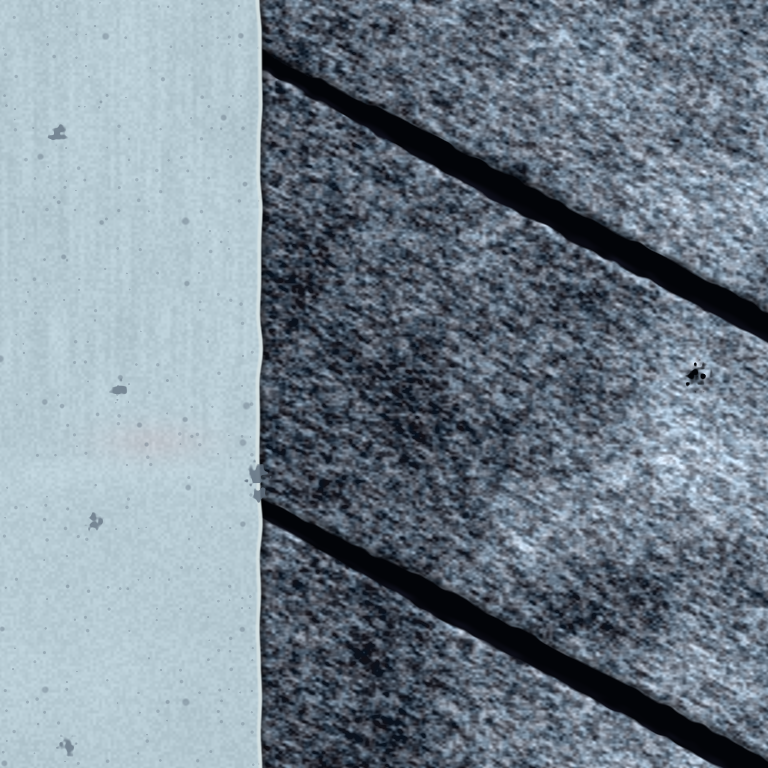
Reproduce this texture procedurally as a three.js fragment shader.

```glsl
// Pale plaster wall strip beside weathered dark boards split by slanted grooves.
varying vec2 vUv;

const vec3 WALL = vec3(0.715, 0.795, 0.830);
const vec3 WALL_EDGE = vec3(0.86, 0.90, 0.90);
const vec3 PIT = vec3(0.38, 0.44, 0.50);
const vec3 STONE_DARK = vec3(0.045, 0.065, 0.105);
const vec3 STONE_LIGHT = vec3(0.71, 0.78, 0.85);
const vec3 GROOVE = vec3(0.008, 0.014, 0.030);
const vec3 GROOVE_FLOOR = vec3(0.055, 0.060, 0.110);
const float EDGE_X = 0.340;
const float GROOVE_Y = 0.3385;
const float GROOVE_GAP = 0.5835;
const float SLOPE = 0.529;
const float GRAIN = 1.15;
const float SOFT = 0.0016;

float hash(vec2 p) {
  vec3 q = fract(p.xyx * vec3(0.1031, 0.1030, 0.0973));
  q += dot(q, q.yzx + 33.33);
  return fract((q.x + q.y) * q.z);
}

float noise(vec2 p) {
  vec2 i = floor(p), f = fract(p);
  f = f * f * (3.0 - 2.0 * f);
  return mix(mix(hash(i), hash(i + vec2(1, 0)), f.x),
             mix(hash(i + vec2(0, 1)), hash(i + vec2(1, 1)), f.x), f.y);
}

float fbm(vec2 p) {
  float sum = 0.0, amp = 0.5;
  for (int i = 0; i < 4; i++) {
    sum += amp * noise(p);
    p = mat2(1.6, 1.2, -1.2, 1.6) * p + 17.3;
    amp *= 0.5;
  }
  return sum / 0.9375;
}

// Soft elliptical spot, 1 at its centre
float blob(vec2 p, vec2 centre, vec2 radius) {
  vec2 q = (p - centre) / radius;
  return exp(-dot(q, q));
}

// Small ragged mark
float mark(vec2 p, vec2 centre, float radius) {
  float r = length(p - centre) + (noise(p * 190.0) - 0.5) * radius * 1.4;
  return 1.0 - smoothstep(radius * 0.5, radius, r);
}

// Tiny pits scattered on a jittered grid
float specks(vec2 p, float cells, float density) {
  vec2 id = floor(p * cells);
  vec2 jitter = 0.25 + 0.5 * vec2(hash(id + 3.1), hash(id + 47.7));
  float radius = 0.10 + 0.15 * hash(id + 81.0);
  float shape = 1.0 - smoothstep(radius * 0.4, radius, length(fract(p * cells) - jitter));
  return shape * step(1.0 - density, hash(id + 11.0));
}

vec3 wallColor(vec2 p) {
  float tone = (fbm(p * 7.0) - 0.5) * 0.05 + (noise(p * 260.0) - 0.5) * 0.065;
  tone += (noise(p * vec2(150.0, 9.0)) - 0.5) * 0.045 * smoothstep(0.25, 0.6, p.y);
  tone += 0.022 * blob(p, vec2(0.12, 0.385), vec2(0.3, 0.018));
  vec3 col = WALL + tone;
  col += vec3(0.03, -0.02, -0.025) * blob(p, vec2(0.20, 0.425), vec2(0.07, 0.025));
  float pits = 0.45 * specks(p, 75.0, 0.16) + 0.55 * specks(p + 5.3, 38.0, 0.08);
  pits += mark(p, vec2(0.075, 0.826), 0.011) + mark(p, vec2(0.157, 0.492), 0.010);
  pits += mark(p, vec2(0.124, 0.320), 0.010) + mark(p, vec2(0.087, 0.030), 0.011);
  return mix(col, PIT, clamp(pits, 0.0, 1.0) * 0.75);
}

vec3 stoneColor(vec2 p) {
  // Broad weathering, brighter to the right
  float tone = 0.35 + 0.25 * smoothstep(0.36, 1.0, p.x) + (fbm(p * 8.0) - 0.5) * 0.48;
  tone += 0.20 * blob(p, vec2(0.92, 0.74), vec2(0.13, 0.11));
  tone += 0.20 * blob(p, vec2(0.89, 0.41), vec2(0.09, 0.07));
  tone += 0.20 * blob(p, vec2(0.69, 0.295), vec2(0.08, 0.045));
  tone += 0.10 * blob(p, vec2(0.81, 0.92), vec2(0.10, 0.08));
  tone -= 0.17 * blob(p, vec2(0.80, 0.20), vec2(0.12, 0.06));
  tone -= 0.11 * blob(p, vec2(0.55, 0.47), vec2(0.07, 0.11));
  tone -= 0.18 * blob(p, vec2(0.96, 0.82), vec2(0.025, 0.03));
  // Fine grain drawn out along the boards
  vec2 along = vec2(p.x - SLOPE * p.y, p.y + SLOPE * p.x) * 0.884;
  float grain = 0.50 * noise(along * vec2(105.0, 210.0)) + 0.35 * noise(p * vec2(230.0, 300.0))
              + 0.25 * noise(along * vec2(30.0, 120.0)) - 0.55;
  tone += grain * GRAIN;
  vec3 col = mix(STONE_DARK, STONE_LIGHT, clamp(tone, 0.0, 1.22));
  col += (noise(p * 120.0 + 60.0) - 0.5) * vec3(0.05, -0.01, -0.04);

  // Grooves with ragged lips
  float d = p.y + SLOPE * (p.x - EDGE_X) - GROOVE_Y;
  d = mod(d + 0.5 * GROOVE_GAP, GROOVE_GAP) - 0.5 * GROOVE_GAP;
  d += (noise(along * vec2(60.0, 90.0)) - 0.5) * 0.006;
  float halfWidth = mix(0.012, 0.0205, smoothstep(EDGE_X, 0.62, p.x));
  float lip = blob(vec2(d, 0.0), vec2(-halfWidth - 0.005, 0.0), vec2(0.004, 1.0));
  col += lip * 0.30 * noise(along * vec2(55.0, 20.0)) * vec3(0.95, 1.0, 1.05);
  col *= 1.0 - 0.35 * blob(vec2(d, 0.0), vec2(halfWidth + 0.003, 0.0), vec2(0.006, 1.0));
  float inside = 1.0 - smoothstep(-SOFT, SOFT * 1.5, abs(d) - halfWidth);
  float depth = smoothstep(-0.3, -0.9, d / halfWidth) * noise(along * vec2(50.0, 150.0));
  col = mix(col, mix(GROOVE, GROOVE_FLOOR, depth), inside);
  return mix(col, GROOVE, mark(p, vec2(0.908, 0.510), 0.015));
}

void main() {
  vec2 p = vUv;
  float edge = EDGE_X + (noise(vec2(p.y * 22.0, 4.0)) - 0.5) * 0.005;
  float x = p.x - edge;
  vec3 stone = stoneColor(p) * mix(0.55, 1.0, smoothstep(0.0, 0.012, x));
  vec3 wall = mix(wallColor(p), WALL_EDGE, smoothstep(-0.007, -0.003, x) * 0.8);
  vec3 col = mix(wall, stone, smoothstep(-SOFT, SOFT, x));
  float chip = max(mark(p, vec2(0.334, 0.382), 0.015), mark(p, vec2(0.340, 0.357), 0.009));
  gl_FragColor = vec4(mix(col, PIT, chip * 0.85), 1.0);
}
```
